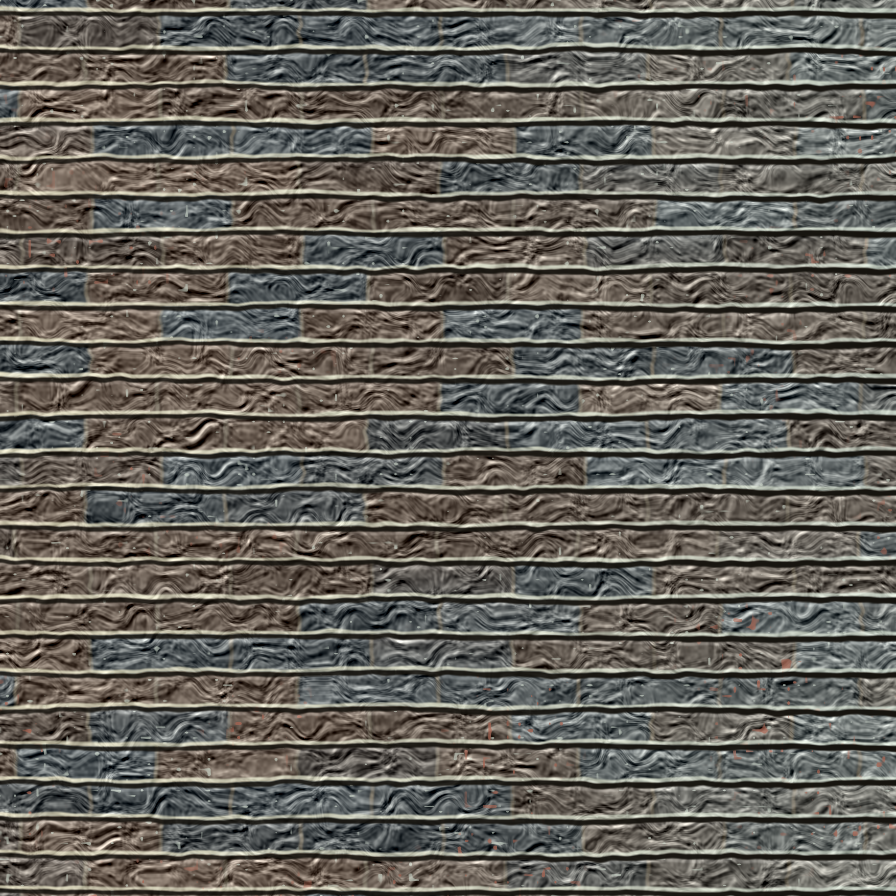
Give the GLSL for this texture, as a Shadertoy shader.

```glsl
// Weathered running-bond brick wall: thin pale bed joints over dark shadow gaps.
// Each brick gets a hashed brown or slate tint; warped noise lit from the upper
// left gives the rough faces, and more noise wears the joints and adds flecks.

const float ROWS = 24.45;          // courses over the canvas height
const float ROW_SHIFT = 0.13;      // height of the lowest bed joint, in courses
const float BRICK_WIDTH = 0.157;   // pitch of bricks, in canvas widths
const float FIRST_JOINT = 0.099;   // first upright joint of even courses
const float JOINT_HALF = 0.0022;   // half width of an upright joint
const float BED_WIDTH = 0.095;     // pale bed line, in courses
const float GAP_WIDTH = 0.135;     // shadow below it, in courses
const float RELIEF = 1.05;         // contrast of the rough faces
const vec2 LIGHT_STEP = vec2(-0.0018, 0.0036);

const vec3 BROWN = vec3(0.385, 0.335, 0.295);
const vec3 SLATE = vec3(0.315, 0.340, 0.350);
const vec3 PALE_GREY = vec3(0.455, 0.480, 0.465);
const vec3 SHADOW = vec3(0.085, 0.075, 0.055);
const vec3 CREAM = vec3(0.88, 0.86, 0.75);
const vec3 CHALK = vec3(0.80, 0.84, 0.79);
const vec3 MORTAR = vec3(0.53, 0.50, 0.44);
const vec3 RED_FLECK = vec3(0.66, 0.40, 0.33);

float hash(vec2 p) {
    return fract(sin(dot(p, vec2(127.1, 311.7))) * 43758.5453);
}

float noise(vec2 p) {
    vec2 i = floor(p), f = fract(p);
    f = f * f * (3.0 - 2.0 * f);
    return mix(mix(hash(i), hash(i + vec2(1, 0)), f.x),
               mix(hash(i + vec2(0, 1)), hash(i + vec2(1, 1)), f.x), f.y);
}

float fbm(vec2 p) {
    float sum = 0.0, amplitude = 0.5;
    for (int i = 0; i < 3; i++) {
        sum += amplitude * noise(p);
        p = mat2(0.96, 0.28, -0.28, 0.96) * p * 2.03 + 17.3;
        amplitude *= 0.55;
    }
    return sum;
}

// Creased surface height, stretched along the courses
float faceHeight(vec2 p) {
    vec2 warp = vec2(noise(p * 38.0), noise(p * 38.0 + 51.0)) - 0.5;
    return fbm(p * vec2(62.0, 125.0) + warp * vec2(2.0, 3.5));
}

// Smooth box from a to b
float band(float x, float a, float b, float soft) {
    return smoothstep(a - soft, a + soft, x) * (1.0 - smoothstep(b - soft, b + soft, x));
}

void mainImage(out vec4 fragColor, in vec2 fragCoord) {
    vec2 uv = fragCoord / iResolution.xy;
    float pixel = 1.0 / iResolution.y;

    // Courses with slightly wavering beds
    float waver = 0.11 * (noise(uv * vec2(9.0, ROWS)) - 0.5)
                + 0.07 * (noise(uv * vec2(60.0, 40.0)) - 0.5);
    float course = uv.y * ROWS - ROW_SHIFT + waver;
    float row = floor(course);
    float bed = fract(course + 0.5) - 0.5;

    // Bricks, shifted by half a pitch on every other course
    float shift = FIRST_JOINT + 0.5 * BRICK_WIDTH * mod(row, 2.0)
                + 0.010 * (hash(vec2(row, 3.0)) - 0.5);
    float along = (uv.x - shift) / BRICK_WIDTH
                + 0.025 * (noise(uv * vec2(30.0, 110.0)) - 0.5);
    vec2 brick = vec2(floor(along), row);
    float jointDist = (0.5 - abs(fract(along) - 0.5)) * BRICK_WIDTH;

    // Brick tint: browner around mid height, paler to the right and the ends
    float middle = 1.0 - smoothstep(0.08, 0.40, abs(uv.y - 0.52));
    float brownness = smoothstep(0.35, 0.65, hash(brick + 7.0) + 0.30 * middle - 0.10);
    vec3 color = mix(SLATE, BROWN, brownness);
    float bleach = smoothstep(0.35, 1.0, uv.x) * (1.0 - 0.55 * middle);
    color = mix(color, PALE_GREY, 0.65 * bleach);
    color *= 0.90 + 0.24 * hash(brick + 21.0);

    // Rough face lit from above
    float slope = faceHeight(uv) - faceHeight(uv + LIGHT_STEP);
    float grain = noise(uv * 260.0) - 0.5;
    float patches = fbm(uv * vec2(22.0, 48.0)) - 0.48;
    float shade = RELIEF * slope + 0.13 * grain + 0.18 * patches;
    color += shade * vec3(1.0, 0.99, 0.95);

    // Red and pale flecks, gathered in patches near the ends
    float fleck = noise(uv * vec2(150.0, 130.0) + 40.0);
    float gather = noise(uv * vec2(7.0, 10.0) + 9.0) - 0.25 * middle;
    color = mix(color, RED_FLECK, 0.75 * smoothstep(0.84, 0.93, fleck) * smoothstep(0.45, 0.75, gather));
    float chip = noise(uv * vec2(120.0, 170.0) + 90.0);
    color = mix(color, CHALK, 0.65 * smoothstep(0.88, 0.97, chip));

    // Upright joints
    float wear = noise(uv * vec2(70.0, 90.0) + 5.0);
    float jointSoft = 0.0012 + 0.5 * pixel;
    float rim = smoothstep(0.0, 0.008, jointDist);
    color *= mix(0.82, 1.0, rim);
    float joint = 1.0 - smoothstep(JOINT_HALF - jointSoft, JOINT_HALF + jointSoft, jointDist);
    color = mix(color, MORTAR + 0.7 * shade, joint * (0.45 + 0.5 * wear));

    // Bed joints: lit brick top, shadow gap, then the pale line above it
    float soft = 0.022 + 0.6 * pixel * ROWS;
    float gap = GAP_WIDTH * (0.70 + 0.35 * uv.x + 0.35 * wear);
    float line = BED_WIDTH * (0.70 + 0.65 * noise(uv * vec2(35.0, ROWS) + 13.0));
    color += 0.13 * band(bed, -gap - 0.10, -gap, 0.04);
    color = mix(color, SHADOW, band(bed, -gap, 0.0, soft) * (0.82 + 0.18 * uv.x));
    vec3 paleLine = mix(CREAM, CHALK, uv.x) + 0.35 * shade;
    color = mix(color, paleLine, band(bed, 0.0, line, soft) * (0.70 + 0.30 * wear));

    fragColor = vec4(clamp(color, 0.0, 1.0), 1.0);
}
```
